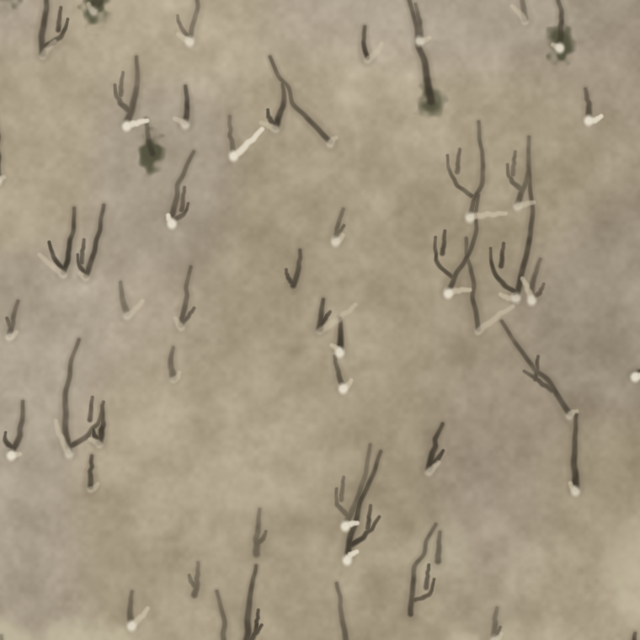
Reproduce this texture procedurally as a WebGL 2 fragment shader.

```glsl
#version 300 es
precision highp float;
uniform vec2 u_resolution;
out vec4 fragColor;

float hash(vec2 p) {
    vec3 q = fract(p.xyx * vec3(0.1031, 0.103, 0.0973));
    q += dot(q, q.yzx + 33.33);
    return fract((q.x + q.y) * q.z);
}

float noise(vec2 p) {
    vec2 i = floor(p), f = fract(p);
    f = f * f * (3.0 - 2.0 * f);
    return mix(mix(hash(i), hash(i + vec2(1, 0)), f.x),
               mix(hash(i + vec2(0, 1)), hash(i + 1.0), f.x), f.y);
}

float fbm(vec2 p) {
    float sum = 0.0, amp = 0.5;
    for (int i = 0; i < 5; i++) {
        sum += amp * noise(p);
        p = mat2(1.6, 1.2, -1.2, 1.6) * p + 7.3;
        amp *= 0.52;
    }
    return sum;
}

// Tapered, bent and slightly knotted line from a to b
float stroke(vec2 p, vec2 a, vec2 b, float bend, float r0, float r1, float seed) {
    vec2 d = b - a;
    float t = clamp(dot(p - a, d) / dot(d, d), 0.0, 1.0);
    vec2 side = vec2(-d.y, d.x) / length(d);
    float knots = (noise(vec2(t * 6.0, seed * 91.0)) - 0.5) * 0.07 * length(d);
    float offset = bend * sin(3.1416 * t) + knots * sin(3.1416 * t);
    float r = mix(r0, r1, t);
    return 1.0 - smoothstep(r * 0.35, r + 0.0025, length(p - a - d * t - side * offset));
}

// Dry soil: broad tints, mottling and fine grain
vec3 soil(vec2 p) {
    float broad = fbm(p * 3.0 + 4.0) - 0.48;
    float mottle = fbm(p * 22.0 + 31.0) - 0.48;
    float grain = noise(p * 120.0) + noise(p * 75.0 + 9.0) - 1.0;
    vec3 col = vec3(0.66, 0.609, 0.518) + broad * 0.17 + mottle * 0.13 + grain * 0.026;
    col += vec3(-0.012, -0.008, 0.012) * smoothstep(0.45, 0.7, noise(p * 4.0 + 17.0));
    float pale = smoothstep(0.55, 0.75, fbm(p * 7.0 + 51.0)) * smoothstep(0.3, 0.0, p.y);
    return mix(col, vec3(0.79, 0.76, 0.65), pale * 0.7);
}

void main() {
    vec2 p = gl_FragCoord.xy / u_resolution;
    vec3 col = soil(p);
    float shade = 0.0, haze = 0.0, wood = 0.0, glint = 0.0, bush = 0.0;

    // Bare trees on a jittered grid, each with a shadow running upward
    for (int i = 0; i < 72; i++) {
        vec2 cell = vec2(i % 8, i / 8);
        float h1 = hash(cell + 3.1), h2 = hash(cell + 17.7), h3 = hash(cell + 41.3);
        float h4 = hash(cell + 63.9), h5 = hash(cell + 88.2), h6 = hash(cell + 105.4);
        vec2 root = (cell + vec2(h1, h2) * 1.1 - vec2(0.05, 0.7)) / 8.0;
        bool clearing = length((root - vec2(0.42, 0.36)) * vec2(1.2, 0.75)) < 0.13;
        if (clearing || h3 < 0.14 || distance(p, root) > 0.34) continue;

        // Main shadow, with an occasional strong lean
        float len = mix(0.045, 0.21, h4 * h4);
        float lean = (h5 - 0.42) * 0.55;
        if (h6 > 0.84) lean = (h1 - 0.4) * 3.0;
        vec2 dir = normalize(vec2(lean, 1.0));
        vec2 tip = root + dir * len;
        float bend = (h2 - 0.5) * 0.16 * len;
        float depth = mix(0.4, 1.0, h3);
        float r = mix(0.0038, 0.0068, fract(h3 * 7.0));
        float s = stroke(p, root, tip, bend, r, 0.0024, h1);
        haze = max(haze, stroke(p, root, tip, bend, 0.017, 0.007, h1) * depth);

        // Side branches and thickened stumps
        if (h5 > 0.55) {
            vec2 fork = mix(root, tip, 0.3 * h6);
            float turn = h2 > 0.5 ? 0.75 : -0.75;
            vec2 arm = normalize(dir + vec2(turn, 0.1)) * len * mix(0.25, 0.55, h1);
            s = max(s, stroke(p, fork, fork + arm, -bend, r * 0.9, 0.002, h4));
            if (h4 > 0.6) {
                vec2 twig = fork + arm * 0.6;
                s = max(s, stroke(p, twig, twig + vec2(0.004, 0.035), 0.0, 0.004, 0.002, h6));
            }
        }
        float fade = mix(1.0, 0.65, clamp(dot(p - root, dir) / len, 0.0, 1.0));
        shade = max(shade, s * depth * fade);

        // Sunlit trunk lying to one side and the bright root end
        vec2 trunkDir = normalize(vec2(h6 > 0.3 ? 1.0 : -0.5, mix(0.1, 1.3, h2)));
        float trunkLen = mix(0.012, 0.075, h1 * h1);
        vec2 foot = root - vec2(0.0, 0.004);
        float lit = fract(h5 * 13.0);
        if (lit > 0.25) {
            float trunk = stroke(p, foot, foot + trunkDir * trunkLen, 0.006 * (h4 - 0.5), 0.006, 0.003, h2);
            wood = max(wood, trunk * mix(0.45, 0.95, lit));
            float knob = 1.0 - smoothstep(0.003, 0.011, length((p - foot) * vec2(1.0, 0.85)));
            glint = max(glint, knob * smoothstep(0.3, 0.9, lit));
            if (lit > 0.88) glint = max(glint, trunk * 0.8);
        }

        // Rare low shrubs
        if (h6 < 0.06) {
            float ragged = length((p - root) * vec2(1.2, 0.8)) + (noise(p * 90.0) - 0.5) * 0.022;
            bush = max(bush, 1.0 - smoothstep(0.008, 0.03, ragged));
        }
    }

    // Layers from ground up
    float wear = 0.75 + 0.35 * noise(p * 85.0 + 5.0);
    col = mix(col, vec3(0.47, 0.43, 0.36), haze * 0.42 * wear);
    col = mix(col, vec3(0.25, 0.26, 0.18), bush * 0.75);
    col = mix(col, vec3(0.24, 0.215, 0.175), min(shade * wear, 0.92));
    col = mix(col, vec3(0.8, 0.755, 0.66), wood * 0.85);
    col = mix(col, vec3(0.92, 0.89, 0.82), glint * 0.85);
    fragColor = vec4(col, 1.0);
}
```
